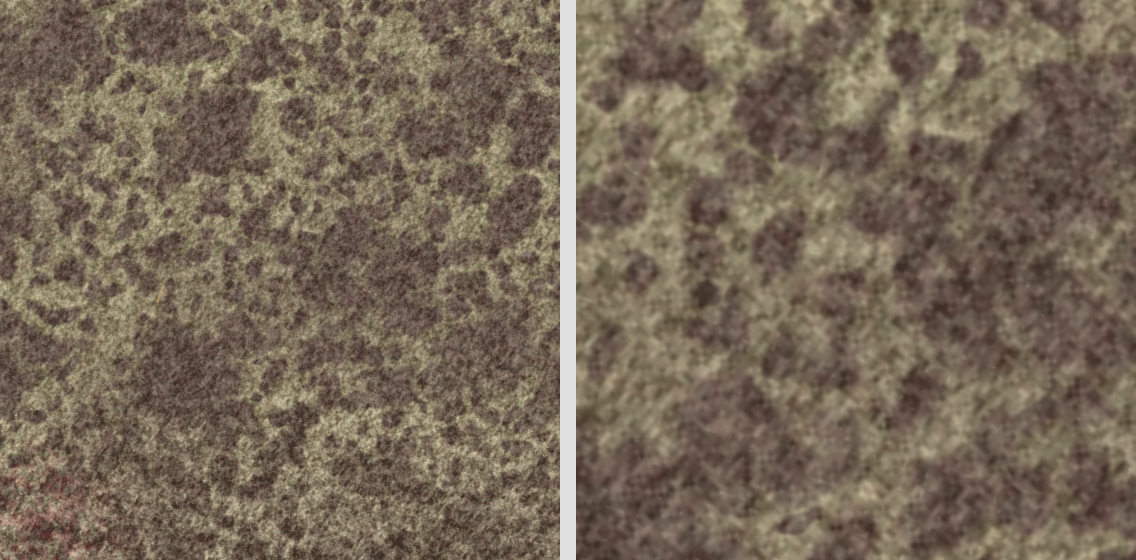
Left: the whole. Right: its middle third, enlarged.
This texture is drawn by a three.js fragment shader. Its source:

```glsl
#define DARK_TONE vec3(0.31, 0.25, 0.20)
#define PALE_TONE vec3(0.70, 0.65, 0.56)
#define OLIVE_TINT vec3(-0.010, 0.012, -0.045)
#define PINK_TINT vec3(0.07, 0.0, 0.02)
#define STRAW vec3(0.78, 0.62, 0.42)
#define CLOT_LEVEL 0.17
#define MATRIX_GAIN 0.50
#define MOTTLE_GAIN 0.34
#define GRAIN_GAIN 0.88
#define GRAIN_CELLS 165.0

varying vec2 vUv;

vec2 hash2(vec2 p) {
  vec3 q = fract(p.xyx * vec3(0.1031, 0.1030, 0.0973));
  q += dot(q, q.yzx + 33.33);
  return fract((q.xx + q.yz) * q.zy);
}

float noise(vec2 p) {
  vec2 cell = floor(p);
  vec2 f = fract(p);
  f = f * f * (3.0 - 2.0 * f);
  float low = mix(hash2(cell).x, hash2(cell + vec2(1.0, 0.0)).x, f.x);
  float high = mix(hash2(cell + vec2(0.0, 1.0)).x, hash2(cell + 1.0).x, f.x);
  return mix(low, high, f.y);
}

vec2 rotate(vec2 p, float angle) {
  float c = cos(angle);
  float s = sin(angle);
  return vec2(c * p.x - s * p.y, s * p.x + c * p.y);
}

// Soft oval clots, one possible per cell; share is the chance of a cell being filled
float clots(vec2 p, float cells, float share) {
  vec2 q = p * cells + cells;
  vec2 home = floor(q);
  float cover = 0.0;
  for (int j = -1; j <= 1; j++) {
    for (int i = -1; i <= 1; i++) {
      vec2 cell = home + vec2(float(i), float(j));
      vec2 seat = hash2(cell + 3.7 * cells);
      vec2 traits = hash2(cell + 5.1 * cells + 57.0);
      vec2 offset = rotate(q - cell - seat, 6.28 * traits.y);
      offset.x *= mix(0.75, 1.0, seat.x);
      float reach = length(offset) / mix(0.28, 0.5, traits.y);
      float body = 1.0 - smoothstep(0.6, 1.2, reach);
      cover = max(cover, step(traits.x, share) * body * mix(0.75, 1.0, seat.y));
    }
  }
  return cover;
}

float segmentDistance(vec2 p, vec2 a, vec2 b) {
  vec2 along = b - a;
  return length(p - a - along * clamp(dot(p - a, along) / dot(along, along), 0.0, 1.0));
}

void main() {
  vec2 uv = vUv;

  // Ragged outlines from two scales of warp
  vec2 coarse = vec2(noise(uv * 22.0 + 4.0), noise(uv * 22.0 + 41.0)) - 0.5;
  vec2 fine = vec2(noise(uv * 65.0 + 13.0), noise(uv * 65.0 + 87.0)) - 0.5;
  vec2 warped = uv + 0.024 * coarse + 0.013 * fine;

  // Pale matrix left between clots of three sizes
  float matrix = 1.0 - clots(warped, 6.0, 0.3);
  matrix *= 1.0 - clots(warped, 13.0, 0.5);
  matrix *= 1.0 - clots(warped, 27.0, 0.85);
  matrix *= mix(0.55, 1.2, noise(uv * 4.5 + 9.0));

  // Mottle and slanted grain, rougher toward the bottom
  float rough = 1.0 - smoothstep(0.05, 0.42, uv.y);
  vec2 slanted = rotate(uv, -0.95) * vec2(0.72, 1.1);
  float mottle = noise(rotate(uv, 0.5) * 72.0 + 20.0) - 0.5;
  float grain = 0.6 * (noise(slanted * GRAIN_CELLS + 30.0) - 0.5);
  grain += 0.5 * (noise(rotate(uv, 0.7) * GRAIN_CELLS * 1.8 + 70.0) - 0.5);
  float speck = smoothstep(0.82, 1.0, noise(rotate(uv, 0.3) * 210.0 + 110.0));

  float tone = CLOT_LEVEL + MATRIX_GAIN * matrix * mix(1.0, 0.85, rough);
  tone += MOTTLE_GAIN * mottle * mix(1.0, 1.4, rough);
  tone += GRAIN_GAIN * grain * mix(0.85, 1.1, matrix) * mix(1.0, 1.25, rough);
  tone += speck * mix(0.15, 0.4, rough);
  vec3 color = mix(DARK_TONE, PALE_TONE, clamp(tone, -0.15, 1.2));

  // Olive matrix, uneven grain hue and a pink lower left corner
  color += OLIVE_TINT * (matrix - 0.4) * (1.0 - 0.6 * rough);
  color += PINK_TINT * 0.5 * (noise(uv * 120.0 + 150.0) - 0.5);
  float corner = 1.0 - smoothstep(0.05, 0.25, length(uv - vec2(0.05, 0.04)));
  color += PINK_TINT * corner * smoothstep(0.3, 0.8, noise(uv * 90.0 + 190.0));

  // One stray straw
  float straw = segmentDistance(uv, vec2(0.281, 0.461), vec2(0.292, 0.490));
  color = mix(color, STRAW, 0.8 * (1.0 - smoothstep(0.0006, 0.0024, straw)));

  gl_FragColor = vec4(color, 1.0);
}
```
